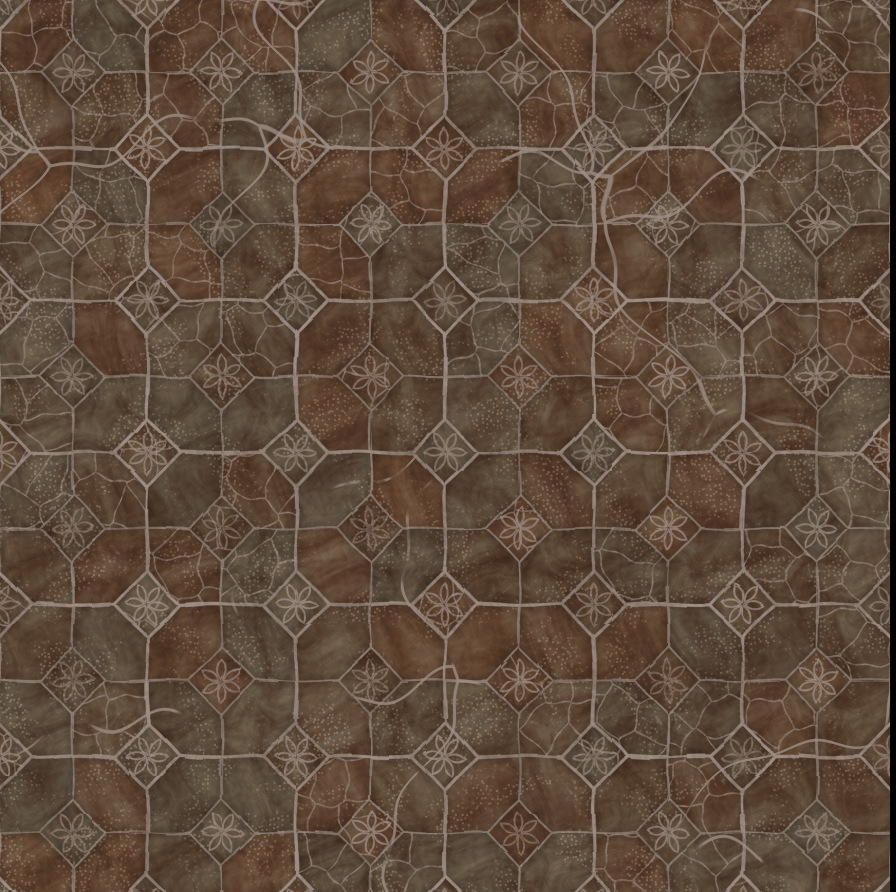
This pattern is drawn by a Shadertoy shader. Its source:

```glsl
// Worn floor of clipped square tiles with small diamond insets, each holding a
// six-petal flower. Grid and diamonds are distance functions; cracks and specks
// come from cellular noise, stains from layered sines.

#define CELLS vec2(12.04, 11.73)       // grid squares across and down
#define SHIFT vec2(0.02, 0.22)         // grid offset
#define DIAMOND 0.44                   // diamond half diagonal, in squares
#define GROUT_WIDE 0.023               // half width of even grid lines
#define GROUT_THIN 0.015               // half width of odd grid lines
#define CRACKED 0.36                   // share of cracked tiles
#define RIGHT_EDGE 0.9935              // start of the black margin
#define RUST vec3(0.370, 0.252, 0.176)
#define OLIVE vec3(0.355, 0.302, 0.240)
#define GROUT vec3(0.620, 0.555, 0.520)

const float PI = 3.14159;

vec2 hash2(vec2 p) {
    vec3 q = fract(p.xyx * vec3(0.1031, 0.1030, 0.0973));
    q += dot(q, q.yzx + 33.33);
    return fract((q.xx + q.yz) * q.zy);
}

// Layered, turning sines; roughly -0.8 to 0.8
float stains(vec2 p) {
    float sum = 0.0, amp = 0.5;
    for (int i = 0; i < 5; i++) {
        p = mat2(0.8, 0.6, -0.6, 0.8) * p * 1.7 + 1.2 * sin(p.yx * 1.1 + 0.7);
        sum += amp * sin(p.x) * sin(p.y);
        amp *= 0.65;
    }
    return sum;
}

// Cellular noise: x = distance to nearest seed, y = distance to cell border
vec2 cellular(vec2 p) {
    vec2 base = floor(p), near = vec2(9.0), next = vec2(9.0);
    for (int j = -1; j <= 1; j++)
    for (int i = -1; i <= 1; i++) {
        vec2 cell = base + vec2(i, j);
        vec2 seed = cell + 0.1 + 0.8 * hash2(cell) - p;
        if (dot(seed, seed) < dot(near, near)) { next = near; near = seed; }
        else if (dot(seed, seed) < dot(next, next)) next = seed;
    }
    return vec2(length(near), dot(0.5 * (near + next), normalize(next - near)));
}

float stroke(float d, float halfWidth, float soft) {
    return 1.0 - smoothstep(halfWidth - soft, halfWidth + soft, abs(d));
}

// Outline distance of six pointed petals around the origin
float flower(vec2 p, float turn) {
    float sector = PI / 3.0;
    float a = mod(atan(p.y, p.x) + turn, sector) - 0.5 * sector;
    vec2 q = length(p) * vec2(cos(a), sin(a)) - vec2(0.155, 0.0);
    float len = 0.125, wid = 0.05;
    float r = (len * len + wid * wid) / (2.0 * wid);
    return length(vec2(q.x, abs(q.y) + r - wid)) - r;
}

void mainImage(out vec4 fragColor, in vec2 fragCoord) {
    vec2 uv = fragCoord / iResolution.xy;
    vec2 p = uv * CELLS + SHIFT;
    float px = CELLS.x / iResolution.x;
    float soft = 0.75 * px;

    // Uneven joints: slow wobble plus small broken steps
    vec2 bent = p + 0.012 * sin(p.yx * 5.3 + 2.0 * sin(p * 1.9))
              + 0.022 * (hash2(floor(p * 4.0)) - 0.5);

    // Diamonds sit on every other grid node
    vec2 node = round(bent), f = bent - node;
    bool hasDiamond = mod(node.x + node.y, 2.0) < 0.5;
    float diamond = hasDiamond ? (abs(f.x) + abs(f.y) - DIAMOND) * 0.7071 : 1.0;
    bool inside = diamond < 0.0;
    vec2 id = inside ? node + 40.5 : floor(bent);
    vec2 rnd = hash2(id + 11.0);

    // Tile body: per-tile hue, stains, darker rim and pale specks
    float blotch = stains(p * 3.2 + id * 17.0);
    float grain = stains(p * 17.0);
    vec3 col = mix(RUST, OLIVE, clamp(rnd.x + 0.6 * blotch, 0.0, 1.0));
    col *= 0.98 + 0.24 * blotch + 0.10 * grain + 0.12 * (rnd.y - 0.5);
    float rim = min(min(abs(f.x), abs(f.y)), abs(diamond));
    col *= mix(0.88, 1.0, smoothstep(0.0, 0.14, inside ? abs(diamond) : rim));
    float speck = 1.0 - smoothstep(0.12, 0.34, cellular(p * 15.0).x);
    col += 0.13 * speck * smoothstep(-0.1, 0.5, stains(p * 2.1 + 5.0) + 0.3 * grain);

    // Flower, worn to a different degree in each diamond
    if (inside) {
        float turn = (rnd.x < 0.5 ? 0.0 : PI / 6.0) + 0.25 * (rnd.y - 0.5);
        float petal = stroke(flower(f, turn), 0.013, soft);
        col = mix(col, GROUT, petal * (0.45 + 0.35 * rnd.y + 0.2 * grain));
    }

    // Short cracks within chosen tiles, long ones running across many
    vec2 warp = 0.07 * sin(p.yx * 6.0) + 0.03 * sin(p.yx * 17.0 + 1.0);
    float shortCrack = stroke(cellular(p * 1.9 + warp + id * 7.3).y / 1.9, 0.011, soft);
    shortCrack *= step(1.0 - CRACKED, hash2(id + 3.0).x) * (0.55 + 0.3 * grain);
    vec2 sway = 0.12 * sin(p.yx * 1.7) + 0.03 * sin(p.yx * 5.0);
    float longCrack = stroke(cellular(p * 0.32 + sway + 4.0).y / 0.32, 0.02, soft);
    longCrack *= smoothstep(0.02, 0.25, stains(p * 0.4 + 2.0)) * 0.8;
    col = mix(col, GROUT, clamp(max(shortCrack, longCrack), 0.0, 1.0));

    // Joints: even lines are wider and brighter than odd ones
    vec2 odd = mod(node, 2.0);
    vec2 halfWidth = mix(vec2(GROUT_WIDE), vec2(GROUT_THIN), odd);
    vec2 bright = mix(vec2(0.95), vec2(0.72), odd);
    float joint = max(stroke(f.x, halfWidth.x, soft) * bright.x,
                      stroke(f.y, halfWidth.y, soft) * bright.y);
    joint *= inside ? 0.0 : 1.0;
    joint = max(joint, stroke(diamond, halfWidth.x * 0.9, soft) * bright.x);
    joint *= 0.88 + 0.25 * stains(p * 1.3 + 9.0) + 0.15 * grain;
    col = mix(col, GROUT, clamp(joint, 0.0, 1.0));

    // Black margin along the right side
    float margin = smoothstep(-0.5, 0.5, (uv.x - RIGHT_EDGE) * iResolution.x);
    fragColor = vec4(mix(col, vec3(0.0), margin), 1.0);
}
```
